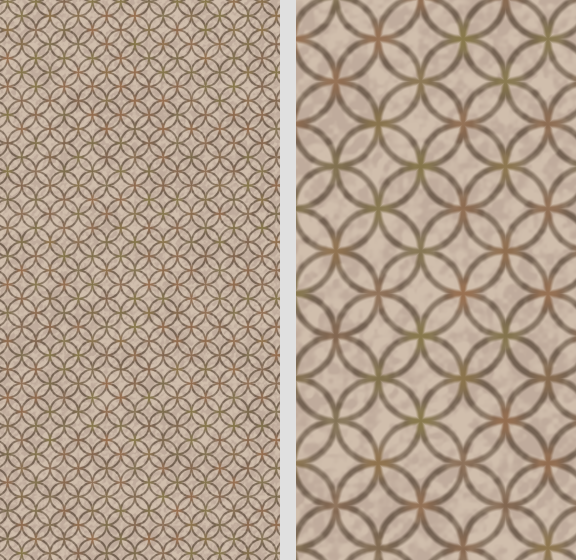
Left: the whole. Right: its middle third, enlarged.
A WebGL 1 fragment shader for this pattern:

```glsl
precision highp float;

uniform vec2 u_resolution;

const float REPEATS_ACROSS = 9.9;
const vec2 LATTICE_ORIGIN = vec2(0.77, 0.24);
const float RING_RADIUS = 0.5;
const float LINE_HALF_WIDTH = 0.035;
const float EDGE_SOFTNESS = 0.025;

const vec3 GROUND_DARK = vec3(0.75, 0.67, 0.61);
const vec3 GROUND_LIGHT = vec3(0.815, 0.745, 0.675);
const vec3 LINE_DARK = vec3(0.45, 0.38, 0.32);
const vec3 LINE_LIGHT = vec3(0.55, 0.48, 0.41);
const vec3 RUST = vec3(0.61, 0.44, 0.31);
const vec3 OLIVE = vec3(0.54, 0.48, 0.29);

float hash(vec2 p) {
  vec3 h = fract(vec3(p.xyx) * 0.1031);
  h += dot(h, h.yzx + 33.33);
  return fract((h.x + h.y) * h.z);
}

float valueNoise(vec2 p) {
  vec2 cell = floor(p);
  vec2 f = fract(p);
  f = f * f * (3.0 - 2.0 * f);
  float low = mix(hash(cell), hash(cell + vec2(1.0, 0.0)), f.x);
  float high = mix(hash(cell + vec2(0.0, 1.0)), hash(cell + 1.0), f.x);
  return mix(low, high, f.y);
}

// Short diagonal flecks over soft patches and fine grain
float mottle(vec2 p) {
  vec2 slanted = vec2(p.x + p.y, p.y - p.x);
  float patches = valueNoise(p * 1.3 + 60.0);
  float flecks = valueNoise(slanted * vec2(5.0, 8.0) + 140.0);
  float grain = valueNoise(p * 17.0 + 90.0);
  return 0.2 * patches + 0.5 * flecks + 0.3 * grain;
}

// Distance to a square grid of touching rings
float ringGrid(vec2 p, vec2 center) {
  vec2 local = fract(p - center + 0.5) - 0.5;
  return abs(length(local) - RING_RADIUS);
}

// Closest point where four rings meet
vec2 nearestNode(vec2 p) {
  vec2 corner = floor(p + 0.5);
  vec2 middle = floor(p) + 0.5;
  return distance(p, corner) < distance(p, middle) ? corner : middle;
}

vec3 lineColor(vec2 p, float wear) {
  vec3 color = mix(LINE_DARK, LINE_LIGHT, smoothstep(0.25, 0.75, wear));
  vec2 node = nearestNode(p);
  float pick = hash(node * 2.0 + 17.0);
  float strength = mix(0.35, 0.9, hash(node * 2.0 + 71.0));
  vec3 tint = mix(OLIVE, RUST, smoothstep(0.3, 0.7, pick));
  float glow = 1.0 - smoothstep(0.03, 0.3, distance(p, node));
  return mix(color, tint, glow * strength);
}

void main() {
  vec2 p = gl_FragCoord.xy / u_resolution.x * REPEATS_ACROSS - LATTICE_ORIGIN;
  float pixel = REPEATS_ACROSS / u_resolution.x;
  float wear = mottle(p);

  // Two offset ring grids interlace into petals
  float d = min(ringGrid(p, vec2(0.5, 0.0)), ringGrid(p, vec2(0.0, 0.5)));
  d += (wear - 0.5) * 0.01;
  float blur = max(EDGE_SOFTNESS, 0.65 * pixel);
  float line = 1.0 - smoothstep(LINE_HALF_WIDTH - blur, LINE_HALF_WIDTH + blur, d);

  vec3 ground = mix(GROUND_DARK, GROUND_LIGHT, smoothstep(0.3, 0.7, wear));
  gl_FragColor = vec4(mix(ground, lineColor(p, wear), line), 1.0);
}
```
